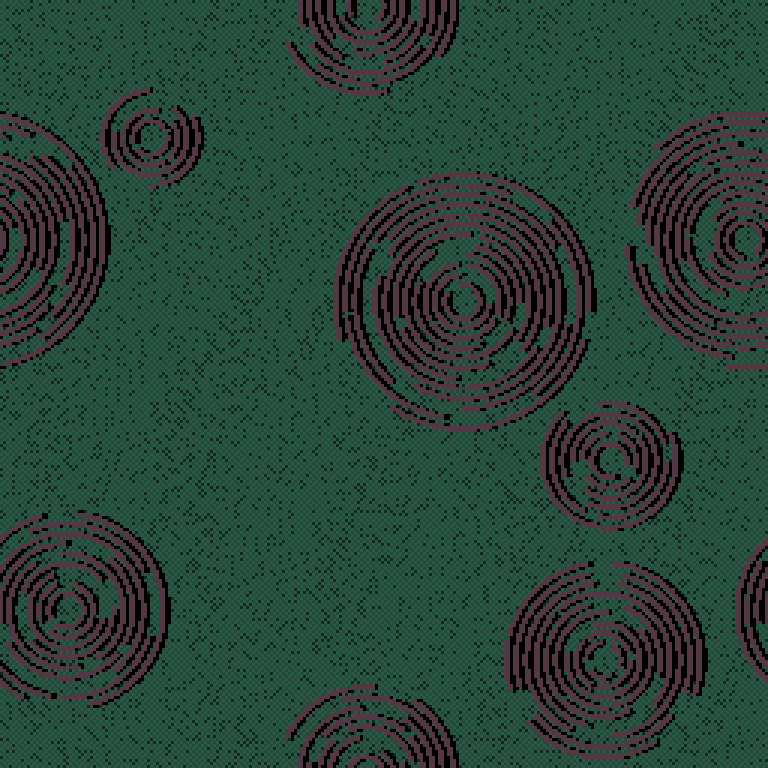
This pattern is drawn by a WebGL 2 fragment shader. Its source:

```glsl
#version 300 es
precision highp float;

uniform vec2 u_resolution;
out vec4 fragColor;

const vec3 PALE_GREEN = vec3(0.22, 0.32, 0.28);
const vec3 DEEP_GREEN = vec3(0.09, 0.31, 0.22);
const vec3 DARK_GREEN = vec3(0.02, 0.18, 0.11);
const vec3 LINE_PLUM = vec3(0.32, 0.22, 0.26);
const vec3 SHADOW = vec3(0.0);

const float CELLS = 256.0;         // mosaic cells across the canvas
const float DARK_SHARE = 0.23;     // share of deep cells that turn dark
const float PITCH = 0.01302;       // distance between rings
const float LINE_SHARE = 0.55;     // line width within one pitch
const float LINE_CENTER = 0.7;
const float SHADOW_SHIFT = 1.5;    // in cells, to the right
const float MIN_DUTY = 0.6;        // shortest arc within its sector
const float MAX_ARCS = 3.0;
const float DISC_GAP = 0.02;
const float PLACE_SEED = 3.7;
const int TRIES = 80;
const int DISCS = 7;
const float RING_COUNT[DISCS] = float[](13.0, 13.0, 10.0, 10.0, 9.0, 7.0, 5.0);
const int SAMPLES = 2;             // antialiasing samples per axis
const float TAU = 6.2831853;

float hash(vec2 p) {
    return fract(sin(dot(p, vec2(127.1, 311.7))) * 43758.5453);
}

// Shortest offset on a canvas that wraps at its borders
vec2 wrapOffset(vec2 d) {
    return d - floor(d + 0.5);
}

// Scatter discs, largest first, rejecting spots that overlap; z = ring count
void placeDiscs(out vec3 discs[DISCS]) {
    for (int i = 0; i < DISCS; i++) {
        discs[i] = vec3(0.0);
        for (int t = 0; t < TRIES; t++) {
            vec2 key = vec2(float(i) + PLACE_SEED, float(t));
            vec2 center = vec2(hash(key), hash(key + 41.3));
            bool isFree = true;
            for (int j = 0; j < i; j++) {
                float reach = (RING_COUNT[i] + discs[j].z) * PITCH + DISC_GAP;
                if (length(wrapOffset(center - discs[j].xy)) < reach) isFree = false;
            }
            if (isFree) {
                discs[i] = vec3(center, RING_COUNT[i]);
                break;
            }
        }
    }
}

// Concentric rings, each broken into a few arcs of random length
bool onArc(vec2 d, float rings, float seed) {
    float radius = length(d) / PITCH;
    float ring = floor(radius);
    if (ring < 1.0 || ring >= rings) return false;
    if (abs(fract(radius) - LINE_CENTER) > 0.5 * LINE_SHARE) return false;
    vec2 key = vec2(ring, seed * 17.0 + 5.0);
    float arcs = 1.0 + floor(MAX_ARCS * hash(key));
    float turn = fract(atan(d.y, d.x) / TAU + hash(key + 23.1)) * arcs;
    float duty = mix(MIN_DUTY, 1.0, hash(key + 7.9 * (floor(turn) + 1.0)));
    return fract(turn) < duty;
}

// Checkered ground with random dark cells
vec3 ground(vec2 cell) {
    if (mod(cell.x + cell.y, 2.0) < 0.5) return PALE_GREEN;
    return hash(cell) < DARK_SHARE ? DARK_GREEN : DEEP_GREEN;
}

vec3 shade(vec2 uv, vec3 discs[DISCS]) {
    vec2 cell = floor(uv * CELLS);
    vec2 p = (cell + 0.5) / CELLS;
    vec2 shift = vec2(SHADOW_SHIFT / CELLS, 0.0);
    bool line = false;
    bool shadow = false;
    for (int i = 0; i < DISCS; i++) {
        vec2 d = wrapOffset(p - discs[i].xy);
        line = line || onArc(d, discs[i].z, float(i));
        shadow = shadow || onArc(d - shift, discs[i].z, float(i));
    }
    return line ? LINE_PLUM : shadow ? SHADOW : ground(cell);
}

void main() {
    vec3 discs[DISCS];
    placeDiscs(discs);

    // Average subsamples so cell edges stay smooth at any size
    vec3 color = vec3(0.0);
    for (int y = 0; y < SAMPLES; y++) {
        for (int x = 0; x < SAMPLES; x++) {
            vec2 offset = (vec2(x, y) + 0.5) / float(SAMPLES) - 0.5;
            color += shade((gl_FragCoord.xy + offset) / u_resolution, discs);
        }
    }
    fragColor = vec4(color / float(SAMPLES * SAMPLES), 1.0);
}
```
